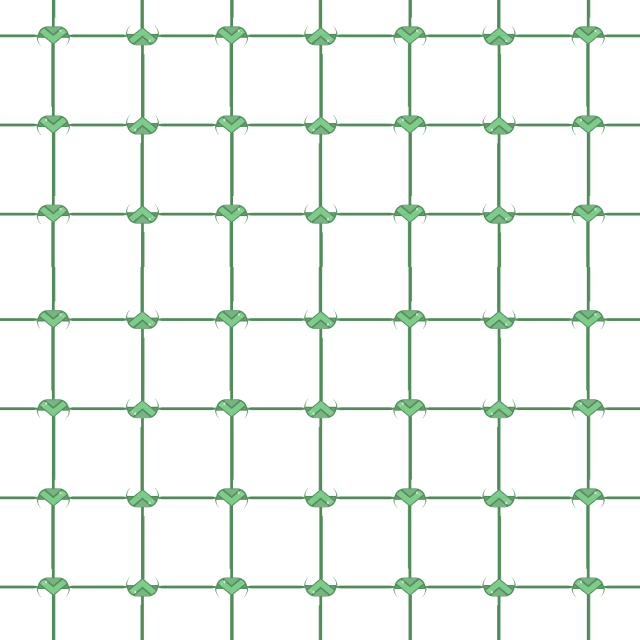
Reproduce this pattern procedurally as a WebGL 1 fragment shader.

```glsl
precision highp float;
// A green wire lattice on white, with a small domed gem on every crossing.
// Each gem is built from distance functions; columns alternate upright and
// flipped, rows alternate the side of the glint and of the wire's step.

uniform vec2 u_resolution;

#define PITCH 0.1393
#define FIRST_COLUMN 0.0833
#define UPPER_ROWS 0.056
#define LOWER_ROWS 0.4993
#define BLOCK_SPLIT 0.417
#define UNITS 1152.0
#define WIRE_HALF 2.5
#define DARK vec3(0.31, 0.55, 0.35)
#define MEDIUM vec3(0.41, 0.63, 0.44)
#define BRIGHT vec3(0.49, 0.80, 0.54)
#define PALE vec3(0.82, 0.89, 0.83)

float pixelSize;

// Coverage of a shape from its signed distance, one pixel soft.
float cover(float d) {
    return clamp(0.5 - d / pixelSize, 0.0, 1.0);
}

void paint(inout vec3 color, vec3 ink, float d) {
    color = mix(color, ink, cover(d));
}

// Flat-topped dome, cut off just below the wire.
float dome(vec2 q) {
    float cap = length(vec2(max(abs(q.x) - 10.0, 0.0), q.y + 1.0)) - 18.0;
    return max(cap, -q.y - 3.5);
}

// V-shaped band, infinite upwards.
float chevron(vec2 q) {
    return (abs(q.y - 0.82 * abs(q.x) + 7.0) - 7.6) * 0.773;
}

// Thin tapering hooks at both sides of the gem.
float hooks(vec2 q) {
    float width = 1.5 * clamp(1.0 + q.y / 17.0, 0.0, 1.0);
    float arc = abs(length(vec2(abs(q.x) - 8.0, q.y + 3.0)) - 20.7) - width;
    return max(arc, max(q.y - 2.0, -q.y - 17.0));
}

void paintWires(inout vec3 color, vec2 q, float side) {
    // The horizontal wire thins slightly beside the gem.
    float thinning = 0.9 * (1.0 - smoothstep(29.0, 36.0, abs(q.x)));
    paint(color, DARK, abs(q.y) - WIRE_HALF + thinning);

    // The vertical wire carries a lighter strip that ends in a step.
    float stepSide = q.y > 0.0 ? side : -side;
    float strip = abs(q.x - stepSide * 1.2) - WIRE_HALF;
    float gap = max(q.y + 14.0, q.y - 33.0);
    gap = min(33.0 - q.y, q.y + 14.0);
    paint(color, MEDIUM, max(strip, gap));
    paint(color, DARK, abs(q.x) - WIRE_HALF);
}

void paintGem(inout vec3 color, vec2 q, float side) {
    float body = dome(q);
    float band = chevron(q);
    float tip = max(band, q.y - 2.0);

    // Silhouette and hooks
    paint(color, MEDIUM, hooks(q));
    paint(color, DARK, min(body, tip - 1.0));

    // Facets inside the dome
    paint(color, MEDIUM, max(body + 2.2, 1.5 - band));
    paint(color, BRIGHT, max(band + 0.8, min(body + 2.4, q.y)));
    float crown = max((0.9 * abs(q.x) + 5.0 - q.y) * 0.743, q.y - 15.8);
    paint(color, mix(MEDIUM, PALE, 0.45), abs(crown) - 0.5);
    paint(color, mix(MEDIUM, BRIGHT, 0.55), crown + 0.7);

    // Glint
    vec2 spot = q - vec2(side * 13.0, 9.0);
    paint(color, PALE, length(spot * vec2(1.0, 0.8)) - 1.9);
    paint(color, PALE, length(spot - vec2(side * 4.5, -3.5)) - 0.8);
}

void main() {
    vec2 uv = gl_FragCoord.xy / u_resolution;
    pixelSize = UNITS / min(u_resolution.x, u_resolution.y);

    // Two blocks of rows, counted downwards, with a wider gap between them.
    float down = 1.0 - uv.y;
    bool upper = down < BLOCK_SPLIT;
    float firstRow = upper ? UPPER_ROWS : LOWER_ROWS;
    float row = floor((down - firstRow) / PITCH + 0.5);
    row = upper ? min(row, 2.0) : max(row, 0.0);
    float column = floor((uv.x - FIRST_COLUMN) / PITCH + 0.5);

    // Local gem coordinates, flipped in every second column
    vec2 q = vec2(uv.x - FIRST_COLUMN - column * PITCH,
                  firstRow + row * PITCH - down) * UNITS;
    q.y *= 1.0 - 2.0 * mod(column, 2.0);
    float side = 1.0 - 2.0 * mod(row, 2.0);

    vec3 color = vec3(1.0);
    paintWires(color, q, side);
    paintGem(color, q, side);
    gl_FragColor = vec4(color, 1.0);
}
```
